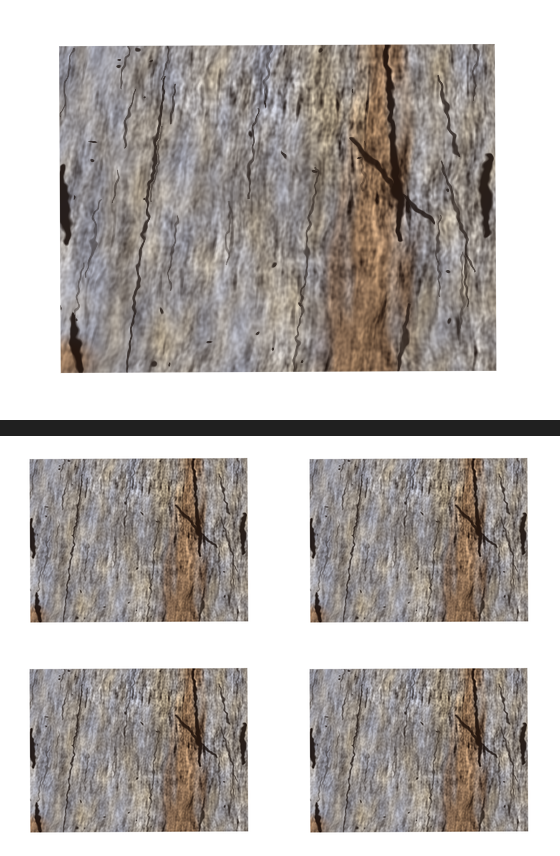
Top: one tile. Bottom: repeated 2 by 2.
Reproduce this texture procedurally as a Shadertoy shader.

```glsl
// Weathered grey wood with a rusty stain, cracks and pits, as a panel on white.
#define PANEL_CENTER vec2(0.496, 0.5035)
#define PANEL_SIZE 0.778
#define PANEL_TILT 0.005
#define GRAIN_LEAN 0.14
#define GRAIN_CONTRAST 1.15
#define BASE_TONE 0.66
#define DARK_WOOD vec3(0.14, 0.105, 0.09)
#define PALE_WOOD vec3(0.82, 0.805, 0.80)
#define DARK_STAIN vec3(0.13, 0.07, 0.04)
#define PALE_STAIN vec3(0.80, 0.62, 0.45)
#define HAIRLINES 18
#define PITS 30

const vec2 ASPECT = vec2(4.0 / 3.0, 1.0);

vec2 hash2(vec2 p) {
    vec3 q = fract(p.xyx * vec3(0.1031, 0.1030, 0.0973));
    q += dot(q, q.yzx + 33.33);
    return fract((q.xx + q.yz) * q.zy);
}

// Gradient noise; whole-number counts make it wrap over the unit square.
float corner(vec2 cell, vec2 f, vec2 offset, vec2 count) {
    vec2 gradient = 2.0 * hash2(mod(cell + offset, count) + count.yx) - 1.0;
    return dot(gradient, f - offset);
}

float noise(vec2 uv, float countX, float countY) {
    vec2 count = vec2(countX, countY);
    vec2 cell = floor(uv * count), f = fract(uv * count);
    vec2 s = f * f * f * (f * (6.0 * f - 15.0) + 10.0);
    float low = mix(corner(cell, f, vec2(0, 0), count), corner(cell, f, vec2(1, 0), count), s.x);
    float high = mix(corner(cell, f, vec2(0, 1), count), corner(cell, f, vec2(1, 1), count), s.x);
    return mix(low, high, s.y);
}

// Coverage of a line from a to b that thins out at both ends.
float fissure(vec2 p, vec2 a, vec2 b, float width) {
    vec2 ab = (b - a) * ASPECT, ap = (p - a) * ASPECT;
    float h = clamp(dot(ap, ab) / dot(ab, ab), 0.0, 1.0);
    float w = width * (0.4 + 0.6 * sin(3.1416 * h));
    return 1.0 - smoothstep(w * 0.5, w + 0.003, length(ap - ab * h));
}

float mainCracks(vec2 p) {
    // Long split on the left and a fine one in the middle
    float c = 0.85 * fissure(p, vec2(0.245, 0.90), vec2(0.19, 0.42), 0.0045);
    c = max(c, 0.8 * fissure(p, vec2(0.193, 0.45), vec2(0.15, 0.0), 0.004));
    c = max(c, 0.6 * fissure(p, vec2(0.59, 0.62), vec2(0.535, 0.0), 0.003));
    // Deep forked crack in the stain
    c = max(c, fissure(p, vec2(0.752, 1.03), vec2(0.765, 0.68), 0.010));
    c = max(c, fissure(p, vec2(0.762, 0.76), vec2(0.785, 0.40), 0.019));
    c = max(c, 0.9 * fissure(p, vec2(0.67, 0.71), vec2(0.78, 0.55), 0.010));
    c = max(c, 0.9 * fissure(p, vec2(0.78, 0.55), vec2(0.86, 0.45), 0.008));
    c = max(c, 0.8 * fissure(p, vec2(0.80, 0.20), vec2(0.775, 0.0), 0.010));
    // Crooked cracks and hollows toward the sides
    c = max(c, 0.8 * fissure(p, vec2(0.87, 0.90), vec2(0.915, 0.66), 0.006));
    c = max(c, 0.7 * fissure(p, vec2(0.875, 0.64), vec2(0.95, 0.30), 0.005));
    c = max(c, fissure(p, vec2(0.98, 0.66), vec2(0.978, 0.42), 0.022));
    c = max(c, fissure(p, vec2(0.005, 0.63), vec2(0.012, 0.40), 0.023));
    return max(c, fissure(p, vec2(0.025, 0.18), vec2(0.045, 0.0), 0.016));
}

float scatteredMarks(vec2 p) {
    float marks = 0.0;
    for (int i = 0; i < HAIRLINES; i++) {
        vec2 a = hash2(vec2(i, 71)), r = hash2(vec2(i, 19));
        vec2 run = vec2(GRAIN_LEAN * (1.0 - a.x), 1.0) * mix(0.08, 0.30, r.x);
        marks = max(marks, mix(0.35, 0.7, r.y) * fissure(p, a, a + run, 0.003));
    }
    for (int i = 0; i < PITS; i++) {
        vec2 center = hash2(vec2(i, 43)), r = hash2(vec2(i, 97));
        vec2 size = mix(vec2(0.004), vec2(0.010, 0.016), r * r);
        float d = length((p - center) * ASPECT / size);
        marks = max(marks, 0.85 * (1.0 - smoothstep(0.5, 1.3, d)));
    }
    return marks;
}

vec3 wood(vec2 uv) {
    // Grain leans on the left, stands upright on the right, and wanders
    vec2 g = uv;
    g.x -= GRAIN_LEAN * (uv.y - 0.5) * (1.0 - uv.x);
    g.x += 0.016 * noise(uv, 5.0, 4.0) + 0.006 * noise(uv, 19.0, 11.0);

    // Broad bands, streaks, fibres and grit
    float rough = 0.95 + 0.9 * noise(uv, 5.0, 3.0) + 0.25 * smoothstep(0.3, 0.7, uv.x);
    float grain = 0.20 * noise(g, 9.0, 3.0) + 0.27 * noise(g, 37.0, 4.0);
    grain += rough * (0.34 * noise(g, 88.0, 14.0) + 0.26 * noise(g, 140.0, 64.0));
    grain += rough * 0.18 * noise(g, 47.0, 31.0);
    float furrow = smoothstep(0.18, 0.5, noise(g, 67.0, 9.0));
    float tone = BASE_TONE + GRAIN_CONTRAST * grain - 0.28 * rough * furrow;

    // Stain widening toward the bottom, darker on its right side
    float center = mix(0.695, 0.745, uv.y), halfWidth = mix(0.10, 0.04, uv.y);
    float edge = abs(uv.x - center) - halfWidth + 0.09 * noise(g, 23.0, 4.0);
    float stain = 1.0 - smoothstep(-0.05, 0.045, edge);
    stain = max(stain, 1.0 - smoothstep(0.02, 0.10, length(uv - vec2(0.01, 0.04))));
    tone -= stain * (0.10 + 0.9 * max(uv.x - center, 0.0));

    // Cracks and pits with ragged outlines
    vec2 ragged = uv + 0.016 * vec2(noise(uv, 17.0, 13.0), noise(uv, 13.0, 17.0));
    ragged.x += 0.010 * noise(uv, 53.0, 41.0);
    float gap = max(mainCracks(ragged), scatteredMarks(ragged));
    tone = clamp(mix(tone, 0.02, gap), 0.0, 1.08);

    // Cool and warm patches of grey
    float warmth = noise(g, 8.0, 2.0) + 0.6 * noise(g, 21.0, 7.0) + 0.25 * (uv.x - 0.4);
    vec3 tint = 1.0 + vec3(0.07, 0.01, -0.13) * clamp(warmth * 1.8, -0.6, 1.0);
    vec3 grey = mix(DARK_WOOD, PALE_WOOD, tone) * tint;
    return mix(grey, mix(DARK_STAIN, PALE_STAIN, tone), 0.85 * stain);
}

void mainImage(out vec4 fragColor, in vec2 fragCoord) {
    vec2 p = (fragCoord / iResolution.xy - PANEL_CENTER) * ASPECT;
    p = mat2(1.0, -PANEL_TILT, PANEL_TILT, 1.0) * p / ASPECT;
    vec2 inset = (0.5 * PANEL_SIZE - abs(p)) * ASPECT;
    float blur = max(0.0015, 0.7 / iResolution.y);
    float panel = smoothstep(-blur, blur, min(inset.x, inset.y));
    vec3 color = mix(vec3(1.0), wood(p / PANEL_SIZE + 0.5), panel);
    fragColor = vec4(color, 1.0);
}
```
